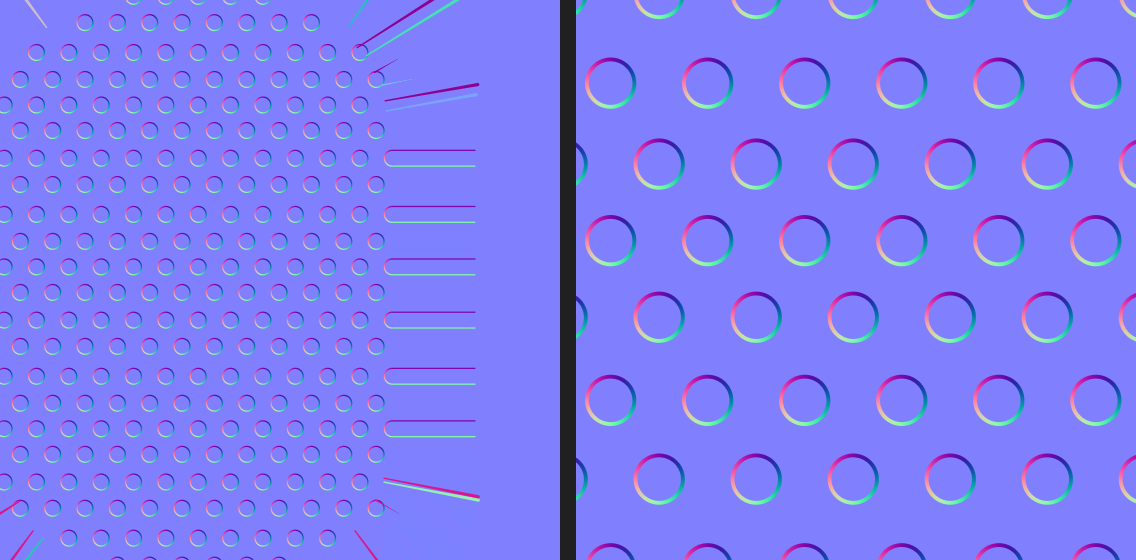
Left, the full canvas; right, a detail of the centre.
Give the GLSL for this texture map, as a WebGL 2 fragment shader.

```glsl
#version 300 es
precision highp float;

#define PITCH vec2(0.05776, 0.04818)
#define FIRST_HOLE vec2(0.0074, 0.8125)
#define ROW_DRIFT 0.0013
#define HOLE_RADIUS 0.0141
#define RIM_HALF_WIDTH 0.00115
#define FIELD_CENTER vec2(0.354, 0.4974)
#define FIELD_RADIUS 0.5286
#define SLOT_END 0.849
#define RIM_TILT 0.95
#define SMEAR 0.025

uniform vec2 u_resolution;
out vec4 fragColor;

const vec3 FLAT = vec3(0.5, 0.5, 1.0);
const vec3 MAGENTA = vec3(0.56, 0.0, 0.56);
const vec3 CRIMSON = vec3(0.85, 0.09, 0.55);

// Row spacing drifts in a cycle of six
const float DRIFT[6] = float[](0.0, -2.0, -1.0, -2.0, 2.0, 2.0);

// Skewed edges as start and end, upper and lower sides
const vec4 UPPER[8] = vec4[](
    vec4(0.638, 0.915, 0.787, 1.010), vec4(0.669, 0.871, 0.711, 0.895),
    vec4(0.688, 0.820, 0.853, 0.849), vec4(0.686, 0.146, 0.854, 0.113),
    vec4(0.634, 0.052, 0.712, -0.052), vec4(0.671, 0.107, 0.714, 0.082),
    vec4(0.059, 0.052, 0.001, -0.027), vec4(0.035, 0.105, -0.027, 0.066));
const vec4 LOWER[7] = vec4[](
    vec4(0.655, 0.901, 0.832, 1.010), vec4(0.682, 0.848, 0.738, 0.859),
    vec4(0.690, 0.802, 0.850, 0.831), vec4(0.686, 0.139, 0.854, 0.107),
    vec4(0.078, 0.040, 0.031, -0.020), vec4(0.083, 0.951, 0.038, 1.012),
    vec4(0.622, 0.951, 0.664, 1.012));
const float LOWER_TILT[7] = float[](0.92, 0.5, 0.3, 0.92, 0.9, 0.8, 0.8);

float hash(float n) { return fract(sin(n * 127.1) * 43758.5453); }

float noise(float x) {
    float f = fract(x);
    return mix(hash(floor(x)), hash(floor(x) + 1.0), f * f * (3.0 - 2.0 * f));
}

// Normal encoded as colour for a wall facing a direction
vec3 wallColor(vec2 facing, float tilt) {
    vec3 n = vec3(-facing * tilt, sqrt(1.0 - tilt * tilt));
    return 0.5 + 0.5 * n;
}

float coverage(float d, float pixel) {
    return clamp(0.5 - d / pixel, 0.0, 1.0);
}

// Long edges widen outward, short ones fade to a point
float streak(vec2 p, vec4 edge, float pixel) {
    vec2 along = edge.zw - edge.xy;
    float t = clamp(dot(p - edge.xy, along) / dot(along, along), 0.0, 1.0);
    float halfWidth = length(along) < 0.06
        ? mix(0.0014, 0.0, t) : mix(0.0012, 0.0029, t);
    return coverage(length(p - edge.xy - along * t) - halfWidth, pixel);
}

// Rims of the staggered holes, with slots opening at the right
vec3 drawHoles(vec3 color, vec2 p, float pixel) {
    int row = int(round((FIRST_HOLE.y - p.y) / PITCH.y));
    float odd = float(abs(row) % 2);
    float startX = FIRST_HOLE.x + 0.5 * odd * PITCH.x;
    float column = min(round((p.x - startX) / PITCH.x), 12.0 - odd);
    vec2 center = vec2(startX + column * PITCH.x,
        FIRST_HOLE.y - float(row) * PITCH.y - ROW_DRIFT * DRIFT[(row + 12) % 6]);
    vec2 q = p - center;
    float visible = step(distance(center, FIELD_CENTER), FIELD_RADIUS);
    if (column > 11.5) {
        q.x = min(q.x, 0.0);
        visible = row >= 2 && row <= 12 ? coverage(p.x - SLOT_END, pixel) : 0.0;
    }
    float r = length(q);
    float rim = coverage(abs(r - HOLE_RADIUS) - RIM_HALF_WIDTH, pixel);
    return mix(color, wallColor(q / max(r, 1e-5), RIM_TILT), rim * visible);
}

void main() {
    vec2 p = gl_FragCoord.xy / u_resolution;
    float pixel = 1.0 / min(u_resolution.x, u_resolution.y);

    // Faint smears between the slots and toward the lower corner
    vec2 ray = p - FIELD_CENTER;
    float band = smoothstep(0.035, 0.015, abs(p.y - 0.569));
    float corner = smoothstep(0.2, 0.1, p.y);
    float margin = smoothstep(0.68, 0.70, p.x) * smoothstep(0.86, 0.84, p.x);
    float grain = band * noise(p.y * 200.0) + corner * noise(atan(ray.y, ray.x) * 90.0);
    vec3 color = FLAT - vec3(1.0, -0.4, 0.3) * SMEAR * margin * grain;

    color = drawHoles(color, p, pixel);

    // Skewed slot edges around the rim of the field
    for (int i = 0; i < 7; i++) {
        vec2 along = normalize(LOWER[i].zw - LOWER[i].xy);
        vec2 facing = vec2(along.y, -along.x) * sign(along.x);
        color = mix(color, wallColor(facing, LOWER_TILT[i]), streak(p, LOWER[i], pixel));
    }
    vec3 upperColor = p.y < 0.3 ? CRIMSON : MAGENTA;
    for (int i = 0; i < 8; i++) {
        color = mix(color, upperColor, streak(p, UPPER[i], pixel));
    }
    fragColor = vec4(color, 1.0);
}
```
